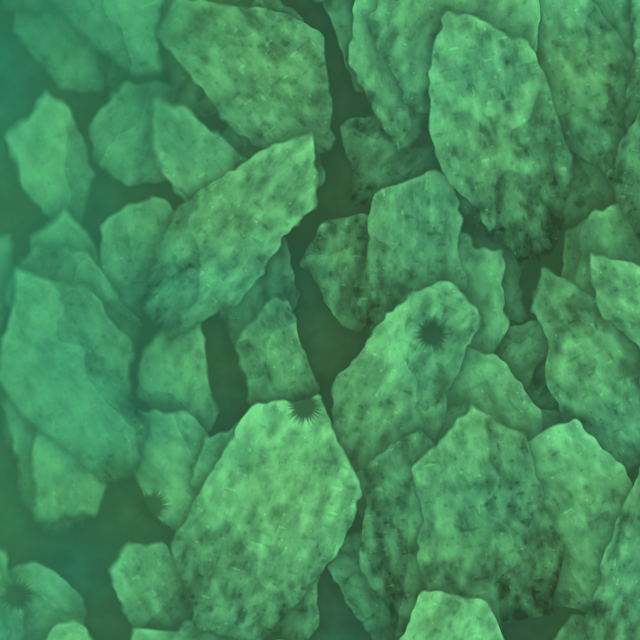
A WebGL 1 fragment shader for this texture:

```glsl
precision highp float;
// Heap of rough boulders under murky green water, with a few dark sea urchins.
// Layers of jittered cells hold random angular stones, painted back to front with
// soft crevice shadows; grain, facets and a haze from the left finish them.

uniform vec2 u_resolution;

const vec3 DEEP = vec3(0.16, 0.29, 0.20);
const vec3 MID = vec3(0.285, 0.555, 0.372);
const vec3 PALE = vec3(0.42, 0.79, 0.50);
const vec3 HAZE_TINT = vec3(-0.05, 0.025, 0.035);
const float BACK_CELL = 0.17;      // cell width of the rearmost stones
const float CELL_GROWTH = 0.042;   // added for each nearer layer
const float FRONT_SHARE = 0.62;    // filled cells in the nearer layers
const float LEAN = 0.75;           // largest tilt from upright
const float SHADOW_DEPTH = 0.66;
const float SHADOW_REACH = 0.015;
const float EDGE_BLUR = 0.002;
const float GRAIN = 1.0;
const float MOTTLE = 0.22;
const float URCHIN_SIZE = 0.026;
const vec2 URCHIN_START = vec2(0.05, 0.07);
const vec2 URCHIN_STEP = vec2(0.21, 0.14);
const float TAU = 6.28318;

float hash(vec2 p) {
  vec3 q = fract(p.xyx * 0.1031);
  q += dot(q, q.yzx + 33.33);
  return fract((q.x + q.y) * q.z);
}

vec2 hash2(vec2 p) {
  return vec2(hash(p + 17.3), hash(p + 71.9));
}

float noise(vec2 p) {
  vec2 i = floor(p), f = fract(p);
  f = f * f * (3.0 - 2.0 * f);
  return mix(mix(hash(i), hash(i + vec2(1, 0)), f.x),
             mix(hash(i + vec2(0, 1)), hash(i + vec2(1, 1)), f.x), f.y);
}

float fbm(vec2 p) {
  float sum = 0.0, amp = 0.53;
  for (int i = 0; i < 4; i++) {
    sum += amp * noise(p);
    p = mat2(1.6, 1.2, -1.2, 1.6) * p + 9.7;
    amp *= 0.5;
  }
  return sum;
}

vec2 direction(float a) { return vec2(cos(a), sin(a)); }

// Coordinates across and along an axis
vec2 turn(vec2 p, vec2 axis) { return vec2(dot(p, axis), dot(p, vec2(-axis.y, axis.x))); }

// Signed distance to a random convex outline of about unit radius
float stoneOutline(vec2 q, vec2 id) {
  float d = -1.0;
  for (int k = 0; k < 7; k++) {
    vec2 rnd = hash2(id + float(k) * 5.31);
    float a = (float(k) + 0.5 * rnd.x) * TAU / 7.0;
    float side = dot(q, direction(a)) - mix(0.70, 1.0, rnd.y);
    float h = max(0.05 - abs(d - side), 0.0) / 0.05;
    d = max(d, side) + h * h * 0.0125;
  }
  return d;
}

// Brightness of a stone's face: own tone, light from above, facet and grain
float stoneTone(vec2 q, vec2 local, vec2 along, vec2 id, float d, float haze) {
  vec2 rnd = hash2(id + 3.7);
  float tone = mix(0.52, 0.86, rnd.x) + 0.8 * local.y;
  float ridge = dot(q, direction(rnd.y * TAU)) + 0.4 * (noise(along * 25.0 + id) - 0.5);
  tone -= 0.20 * smoothstep(0.24, 0.29, ridge);
  tone += MOTTLE * (noise(along * vec2(24.0, 15.0) - id) - 0.5);
  float grain = fbm(along * vec2(62.0, 42.0) + id * 3.0) - 0.5;
  float pits = smoothstep(0.70, 0.92, noise(along * 115.0 + id));
  float flecks = smoothstep(0.88, 0.97, noise(along * 105.0 - id));
  tone += (GRAIN * grain - 0.16 * pits + 0.22 * flecks) * (1.0 - 0.62 * haze);
  tone += 0.10 * smoothstep(-0.010, -0.002, d) * smoothstep(-0.2, 0.5, q.y);
  return tone - 0.16 * smoothstep(-0.03, 0.0, d) * smoothstep(0.1, -0.6, q.y);
}

// Paint one layer of stones over the tone beneath it
float paintLayer(vec2 p, vec2 uv, float layer, float tone, float haze) {
  float cell = BACK_CELL + CELL_GROWTH * layer;
  float blur = max(EDGE_BLUR, 1.0 / u_resolution.y) * (1.0 + 2.0 * haze);
  vec2 base = floor(p / cell);
  for (int j = -1; j <= 1; j++) {
    for (int i = -1; i <= 1; i++) {
      vec2 spot = base + vec2(float(i), -float(j));
      vec2 id = spot + 23.0 + layer * 41.0;
      if (layer > 0.5 && hash(id + 0.5) > FRONT_SHARE) continue;
      vec2 local = p - (spot + 0.3 + 0.4 * hash2(id)) * cell;
      if (length(local) > 1.3 * cell) continue;
      vec2 rnd = hash2(id + 8.1);
      vec2 axis = direction((rnd.x * 2.0 - 1.0) * LEAN);
      vec2 halfSize = cell * vec2(mix(0.32, 0.56, rnd.y), mix(0.78, 0.60, rnd.y));
      vec2 q = turn(local, axis) / halfSize;
      float d = stoneOutline(q, id) * halfSize.x;
      tone *= 1.0 - SHADOW_DEPTH * exp(-max(d, 0.0) / SHADOW_REACH);
      if (d < blur) {
        float face = stoneTone(q, local, turn(uv, axis), id, d, haze);
        tone = mix(face, tone, smoothstep(-blur, blur, d));
      }
    }
  }
  return tone;
}

// Coverage of an urchin: dark core fringed with thin uneven spines
float urchin(vec2 p, float seed) {
  float spines = noise(vec2(atan(p.y, p.x) * 9.0, seed));
  float r = length(p) / URCHIN_SIZE;
  return 1.0 - smoothstep(0.5, 0.85 + 0.6 * spines, r);
}

void main() {
  vec2 uv = gl_FragCoord.xy / u_resolution.y;
  float cloud = fbm(uv * 3.0 + 5.0) - 0.5;
  float haze = smoothstep(0.42, -0.08, uv.x + 0.5 * cloud);

  // Ragged outlines come from bending the plane
  vec2 bend = vec2(noise(uv * 15.0), noise(uv * 15.0 + 40.0)) - 0.5;
  vec2 chip = vec2(noise(uv * 70.0), noise(uv * 70.0 + 80.0)) - 0.5;
  vec2 p = uv + 0.024 * bend + 0.008 * chip;

  float tone = 0.05 + 0.25 * fbm(uv * 40.0);
  for (int layer = 0; layer < 4; layer++) {
    tone = paintLayer(p, uv, float(layer), tone, haze);
  }
  for (int i = 0; i < 4; i++) {
    float n = float(i);
    vec2 centre = URCHIN_START + n * URCHIN_STEP + 0.05 * (hash2(vec2(n, 4.0)) - 0.5);
    tone = mix(tone, 0.04, 0.85 * urchin(uv - centre, n));
  }

  // Water veil flattens contrast and cools the colour
  tone = mix(tone, 0.52 + 0.35 * cloud, 0.04 + 0.42 * haze);
  tone = clamp(tone, -0.05, 1.15);
  vec3 colour = mix(DEEP, MID, min(tone, 0.5) * 2.0);
  colour += (PALE - MID) * max(tone - 0.5, 0.0) * 2.0;
  colour += HAZE_TINT * haze;
  colour += vec3(0.02, 0.0, -0.02) * (noise(uv * 9.0) - 0.5) * 2.0;
  gl_FragColor = vec4(colour, 1.0);
}
```
